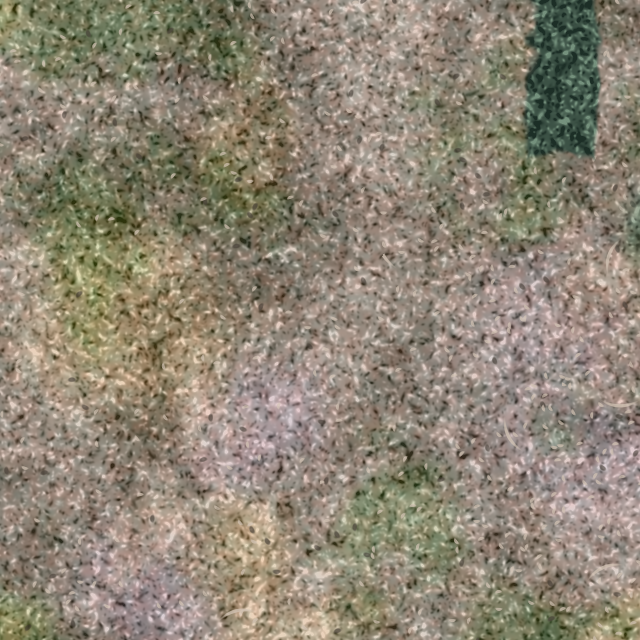
This texture is drawn by a WebGL 1 fragment shader. Its source:

```glsl
precision highp float;
// Dry ground seen from above: leaf litter, straw, thin moss and a dense shrub.
// Oriented soft grains are summed per cell into a tone, the tone picks a colour
// on a dark-to-light ramp, and large noise masks tint and darken the patches.
uniform vec2 u_resolution;

const vec3 SOIL_DARK = vec3(0.39, 0.35, 0.30);
const vec3 SOIL_LIGHT = vec3(0.78, 0.72, 0.68);
const vec3 MOSS_TINT = vec3(-0.045, 0.025, -0.045);
const vec3 STRAW_TINT = vec3(0.05, 0.025, -0.055);
const vec3 LILAC_TINT = vec3(0.0, -0.008, 0.045);
const vec3 RUST_TINT = vec3(0.06, -0.02, -0.03);
const vec3 SHRUB_SHADE = vec3(0.11, 0.18, 0.15);
const vec3 SHRUB_LEAF = vec3(0.46, 0.57, 0.49);
const vec3 CHIP_COLOR = vec3(0.83, 0.77, 0.71);
const vec3 PIT_COLOR = vec3(0.25, 0.22, 0.19);
const float MEAN_TONE = 0.48;
const float GRAIN_CONTRAST = 0.85;
const float CLUMP_CONTRAST = 0.65;
const float PATCH_CONTRAST = 0.65;
const float PI = 3.14159;

vec4 hash4(vec2 p) {
  vec4 q = fract(p.xyxy * vec4(0.1031, 0.1030, 0.0973, 0.1099));
  q += dot(q, q.wzxy + 33.33);
  return fract((q.xxyz + q.yzzw) * q.zywx);
}

float noise(vec2 p) {
  vec2 i = floor(p), f = fract(p);
  f = f * f * (3.0 - 2.0 * f);
  float low = mix(hash4(i).x, hash4(i + vec2(1.0, 0.0)).x, f.x);
  float high = mix(hash4(i + vec2(0.0, 1.0)).x, hash4(i + 1.0).x, f.x);
  return mix(low, high, f.y);
}

float fbm(vec2 p) {
  float sum = 0.0, amp = 0.53;
  for (int i = 0; i < 4; i++) {
    sum += amp * noise(p);
    p = mat2(0.8, 0.6, -0.6, 0.8) * p * 2.03 + 17.3;
    amp *= 0.5;
  }
  return sum;
}

vec2 turn(vec2 p, float angle) {
  float c = cos(angle), s = sin(angle);
  return vec2(c * p.x + s * p.y, c * p.y - s * p.x);
}

// Signed sum of soft elongated grains; size is in cells.
float grains(vec2 p, float freq, vec2 size, float flow, float spread) {
  vec2 cell = floor(p * freq), f = fract(p * freq);
  float sum = 0.0;
  for (int y = -1; y <= 1; y++) {
    for (int x = -1; x <= 1; x++) {
      vec2 o = vec2(float(x), float(y));
      vec4 r = hash4(cell + o + freq);
      vec2 q = turn(f - o - r.xy, flow + (r.z - 0.5) * spread) / size;
      sum += (2.0 * r.w - 1.0) * exp(-dot(q, q));
    }
  }
  return sum;
}

// Coverage of rare, crisper, slightly bent pieces; share is the odds per cell.
float pieces(vec2 p, float freq, vec2 size, float bend, float share) {
  vec2 cell = floor(p * freq), f = fract(p * freq);
  float cover = 0.0;
  for (int y = -1; y <= 1; y++) {
    for (int x = -1; x <= 1; x++) {
      vec2 o = vec2(float(x), float(y));
      vec4 r = hash4(cell + o + freq * 3.0);
      vec2 q = turn(f - o - r.xy, r.z * PI);
      q.y += bend * q.x * q.x;
      float body = 1.0 - smoothstep(0.6, 1.3, length(q / size));
      cover = max(cover, body * step(r.w, share));
    }
  }
  return cover;
}

float blob(vec2 p, vec2 center, float radius) {
  return 1.0 - smoothstep(0.3, 1.3, length(p - center) / radius);
}

void main() {
  vec2 p = gl_FragCoord.xy / u_resolution.y;
  vec2 ragged = p + 0.10 * (vec2(fbm(p * 9.0), fbm(p * 9.0 + 40.0)) - 0.5);
  float flow = 2.0 * PI * noise(p * 6.0 + 5.0);

  // Patch masks
  float upperLeft = (1.0 - smoothstep(0.2, 0.75, p.x)) * smoothstep(0.5, 0.95, p.y);
  float moss = smoothstep(0.48, 0.75, fbm(p * 6.0 + 11.0) + 0.16 * upperLeft);
  float straw = max(blob(ragged, vec2(0.2, 0.5), 0.2), blob(ragged, vec2(0.4, 0.13), 0.09));
  straw = max(straw * 0.9, 0.7 * smoothstep(0.55, 0.8, fbm(p * 5.0 + 71.0)));
  float lilac = max(blob(ragged, vec2(0.4, 0.34), 0.13), blob(ragged, vec2(0.98, 0.4), 0.28));
  lilac = max(lilac, blob(ragged, vec2(0.22, 0.1), 0.12));
  float littered = smoothstep(0.45, 0.95, p.x) * (1.0 - smoothstep(0.5, 0.8, p.y));

  // Tone from grains, clumps and patches
  float grain = 0.8 * grains(p, 50.0, vec2(0.40, 0.17), flow, PI)
              + 1.0 * grains(p, 80.0, vec2(0.40, 0.20), flow, PI)
              + 0.6 * grains(p, 131.0, vec2(0.38, 0.26), flow, PI);
  float strands = grains(p, 37.0, vec2(0.46, 0.11), flow, 1.2);
  float tone = MEAN_TONE + GRAIN_CONTRAST * grain + straw * (0.10 + 0.8 * strands);
  tone += CLUMP_CONTRAST * (fbm(p * 20.0) - 0.5) + PATCH_CONTRAST * (fbm(p * 5.0 + 3.0) - 0.5);
  tone += 0.07 * lilac - 0.2 * moss - 0.08 * upperLeft;

  // Ground colour and loose pieces
  vec3 color = mix(SOIL_DARK, SOIL_LIGHT, clamp(tone, -0.5, 1.25));
  color += MOSS_TINT * moss + STRAW_TINT * straw + LILAC_TINT * lilac;
  color += RUST_TINT * (noise(p * 75.0 + 9.0) - 0.5);
  color = mix(color, PIT_COLOR, 0.6 * pieces(p, 36.0, vec2(0.22, 0.13), 0.5, 0.05));
  color = mix(color, CHIP_COLOR, 0.7 * pieces(p, 60.0, vec2(0.32, 0.15), 0.6, 0.06 + 0.16 * littered));
  color = mix(color, CHIP_COLOR, 0.75 * pieces(p, 8.0, vec2(0.2, 0.022), 1.2, 0.03 + 0.09 * littered));

  // Dense shrub at the top right, with a paler tuft below it
  vec2 edge = abs(ragged - vec2(0.875, 0.90)) - vec2(0.055, 0.15);
  float shrub = 1.0 - smoothstep(-0.006, 0.006, max(edge.x, edge.y));
  float tuft = 0.65 * blob(ragged, vec2(1.0, 0.66), 0.06);
  vec3 leaves = mix(SHRUB_SHADE, SHRUB_LEAF, clamp(0.36 + 1.1 * grain + 0.2 * tuft, 0.0, 1.0));
  color = mix(color, leaves, max(shrub, tuft));

  gl_FragColor = vec4(clamp(color, 0.0, 1.0), 1.0);
}
```
